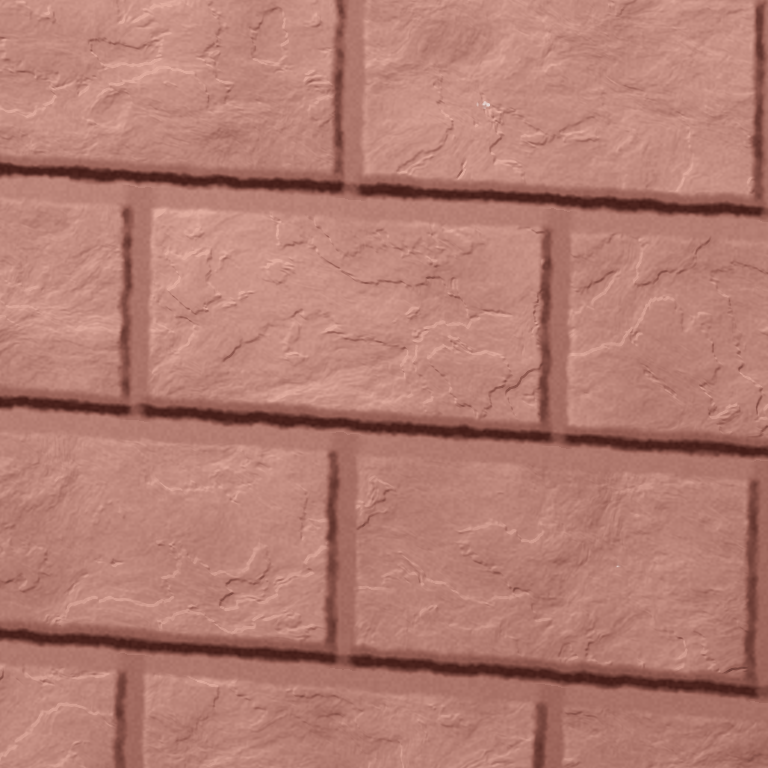
Give the GLSL for this texture, as a WebGL 1 fragment shader.

```glsl
precision highp float;
// Rough split-face pink masonry in running bond, slightly tilted and lit from the upper left.
uniform vec2 u_resolution;

const vec3 SHADOW_COLOR = vec3(0.27, 0.115, 0.095);
const vec3 BODY_COLOR   = vec3(0.59, 0.37, 0.33);
const vec3 LIGHT_COLOR  = vec3(0.82, 0.61, 0.56);
const vec3 CHIP_COLOR   = vec3(0.93, 0.88, 0.87);
// Layout, in canvas widths, measured from the top left
const float FIRST_ROW    = 0.233;  // height of the first course boundary
const float ROW_HEIGHT   = 0.303;
const float ROW_TILT     = 0.057;  // drop of a course from left to right
const float ROW_SPREAD   = 0.009;  // courses grow taller to the right
const float BRICK_LENGTH = 0.547;
const float FIRST_JOINT  = 0.459;
const float JOINT_LEAN   = 0.015;
// Surface
const vec2  LIGHT_DIR   = vec2(-0.5, -0.85);
const float LIGHT_STEP  = 0.003;
const float ROCK_SCALE  = 7.0;
const float ROCK_GAIN   = 0.031;
const float ROCK_WARP   = 0.9;
const float LEDGE_COUNT = 6.0;
const float LEDGE_DEPTH = 0.07;
const float GRAIN       = 0.16;
const float CHIP_CELLS  = 9.0;
const float CHIP_CHANCE = 0.045;

float hash(vec2 p) {
  vec3 q = fract(p.xyx * 0.1031);
  q += dot(q, q.yzx + 33.33);
  return fract((q.x + q.y) * q.z);
}

float noise(vec2 p) {
  vec2 i = floor(p), f = fract(p);
  f = f * f * (3.0 - 2.0 * f);
  return mix(mix(hash(i), hash(i + vec2(1.0, 0.0)), f.x),
             mix(hash(i + vec2(0.0, 1.0)), hash(i + vec2(1.0)), f.x), f.y);
}

float fbm(vec2 p) {
  float sum = 0.0, amp = 0.5;
  for (int i = 0; i < 6; i++) {
    sum += amp * noise(p);
    p = mat2(1.6, 1.2, -1.2, 1.6) * p + 3.7;
    amp *= 0.5;
  }
  return sum;
}

// Height of the split stone: warped noise with patches of sharp ledges
float rockHeight(vec2 p) {
  vec2 q = p * ROCK_SCALE * vec2(0.9, 1.15);
  q += ROCK_WARP * vec2(fbm(q + 5.2), fbm(q + 17.3));
  float rough = fbm(q);
  float s = rough * LEDGE_COUNT;
  float ledge = floor(s) + smoothstep(0.0, 0.2, fract(s)) - s;
  return rough + LEDGE_DEPTH * ledge * smoothstep(0.35, 0.65, noise(q * 0.6 + 9.1));
}

// Sparse white flakes, ragged at the rim
float chips(vec2 p) {
  vec2 cell = floor(p * CHIP_CELLS);
  vec2 center = 0.2 + 0.6 * vec2(hash(cell + 31.0), hash(cell + 57.0));
  float dist = length((fract(p * CHIP_CELLS) - center) * vec2(0.7, 1.2));
  float size = 0.07 * noise(p * 190.0);
  return step(hash(cell + 83.0), CHIP_CHANCE) * (1.0 - smoothstep(size - 0.015, size + 0.015, dist));
}

void main() {
  vec2 p = gl_FragCoord.xy / u_resolution;
  p.y = 1.0 - p.y;
  // Wobble the edges, then find the course and the brick
  vec2 wobble = vec2(noise(p * 38.0), noise(p * 38.0 + 40.0)) - 0.5;
  vec2 bent = p + 0.005 * wobble + 0.003 * (noise(p * 150.0) - 0.5);
  float rowHeight = ROW_HEIGHT + ROW_SPREAD * bent.x;
  float course = (bent.y - FIRST_ROW - ROW_TILT * bent.x) / rowHeight;
  float row = floor(course);
  float along = (bent.x + JOINT_LEAN * bent.y - FIRST_JOINT) / BRICK_LENGTH + 0.5 * mod(row + 1.0, 2.0);
  vec2 id = vec2(floor(along), row);
  // Distances to the four sides of the brick cell
  float left = fract(along) * BRICK_LENGTH, right = BRICK_LENGTH - left;
  float top = fract(course) * rowHeight, bottom = rowHeight - top;
  float face = smoothstep(0.012, 0.020, left) * smoothstep(0.017, 0.025, right)
             * smoothstep(0.020, 0.030, top) * smoothstep(0.029, 0.037, bottom);
  // Stone relief, separate for every brick
  vec2 stone = p + 4.0 * vec2(hash(id + 11.0), hash(id + 29.0));
  float slope = (rockHeight(stone) - rockHeight(stone + LIGHT_DIR * LIGHT_STEP)) / LIGHT_STEP;
  float relief = clamp(ROCK_GAIN * slope, -0.85, 0.42);
  float faceTone = 1.67 + relief + 0.12 * (hash(id + 7.0) - 0.5) + 0.3 * (noise(stone * 9.0) - 0.5);
  // Smooth mortar, darker in the upright joints
  float upright = 1.0 - smoothstep(0.010, 0.026, min(left, right));
  float tone = mix(1.48 - 0.2 * upright, faceTone, face);
  // Lit rims on the left and top, worn in places
  float leftRim = (1.0 - smoothstep(0.0, 0.007, abs(left - 0.020))) * smoothstep(0.025, 0.035, top);
  float topRim = (1.0 - smoothstep(0.0, 0.007, abs(top - 0.029))) * (1.0 - upright);
  tone += 0.22 * (leftRim + topRim) * noise(p * 45.0) * smoothstep(0.03, 0.04, bottom);
  // Shaded right flank
  float flank = smoothstep(0.004, 0.015, right) * (1.0 - smoothstep(0.018, 0.028, right))
              * smoothstep(0.018, 0.032, top) * smoothstep(0.015, 0.025, bottom);
  tone -= flank * (0.45 + 0.55 * noise(p * 70.0));
  // Underside and the deep shadow below it, thinner under an upright joint
  float span = smoothstep(0.004, 0.018, left) * smoothstep(0.002, 0.014, right);
  float underside = (1.0 - smoothstep(0.026, 0.037, bottom)) * smoothstep(0.014, 0.020, bottom);
  float shade = smoothstep(0.0, 0.011, bottom) * (1.0 - smoothstep(0.016, 0.024, bottom));
  tone = mix(tone, 0.95, 0.85 * underside * span);
  tone = mix(tone, 0.02, shade * mix(0.4, 0.97, span));
  // Grain and the falloff of light across the wall
  tone += GRAIN * (noise(p * 260.0) - 0.5);
  tone += (0.32 * (0.5 - p.y) + 0.12 * (0.5 - p.x)) * smoothstep(0.2, 1.0, tone);

  vec3 color = mix(SHADOW_COLOR, BODY_COLOR, clamp(tone, 0.0, 1.0));
  color += (LIGHT_COLOR - BODY_COLOR) * clamp(tone - 1.0, 0.0, 1.25);
  gl_FragColor = vec4(mix(color, CHIP_COLOR, 0.85 * face * chips(p)), 1.0);
}
```
